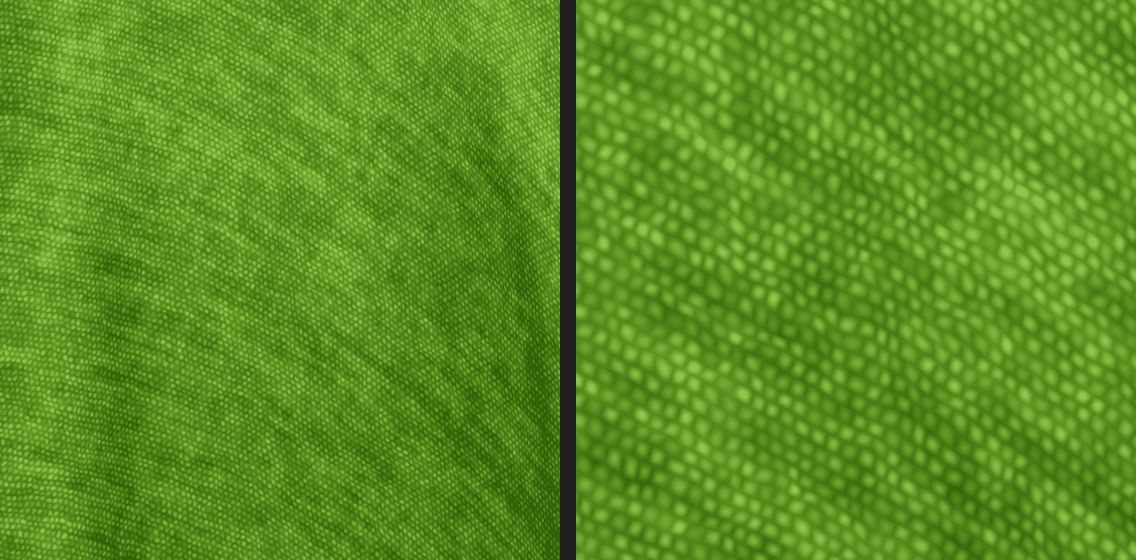
Left, the full canvas; right, a detail of the centre.
This texture is drawn by a WebGL 1 fragment shader. Its source:

```glsl
precision highp float;
// Draped green woven cloth: small staggered oval grains over soft folds.

#define THREADS 90.0         // threads across the canvas
#define GRAIN_RELIEF 1.0     // light grain centres against dark gaps
#define GRAIN_VARIATION 0.85 // random tone of each grain
#define STREAKS 0.6          // tone along the threads
#define MOTTLE 0.45          // cloudy patches a few grains wide
#define FUZZ 0.4             // fine fibre noise
#define FOLD_SHADE 1.05      // strength of the drapery shading
#define WOBBLE 0.5           // irregular grain places, in threads
#define BRIGHTNESS -0.06     // overall tone
#define DARK vec3(0.21, 0.395, 0.035)
#define MIDDLE vec3(0.36, 0.565, 0.12)
#define LIGHT vec3(0.54, 0.75, 0.27)

uniform vec2 u_resolution;

const float PI = 3.14159265;

float hash(vec2 p) {
  return fract(sin(dot(p, vec2(127.1, 311.7))) * 43758.5453);
}

float noise(vec2 p) {
  vec2 i = floor(p);
  vec2 f = fract(p);
  f = f * f * (3.0 - 2.0 * f);
  float low = mix(hash(i), hash(i + vec2(1.0, 0.0)), f.x);
  float high = mix(hash(i + vec2(0.0, 1.0)), hash(i + 1.0), f.x);
  return mix(low, high, f.y);
}

float signedNoise(vec2 p) {
  return noise(p) - 0.5;
}

// Soft ridge of the given width around zero.
float ridge(float distance, float width) {
  float d = distance / width;
  return exp(-d * d);
}

// Horizontal position of the crease on the right.
float creaseX(float y) {
  return 0.985 - 0.19 * y * y;
}

// Bends canvas position into thread coordinates, squeezed inside the folds.
vec2 threadSpace(vec2 p) {
  float x = p.x + 0.035 * smoothstep(0.12, 0.27, p.x);
  float crease = creaseX(p.y);
  x += 0.04 * smoothstep(crease - 0.09, crease + 0.04, p.x);
  float sag = 0.1 * p.x + 0.5 * p.x * p.x;
  vec2 threads = THREADS * vec2(x - 0.35 * p.y, p.y + sag);
  vec2 slow = vec2(signedNoise(p * 9.0), signedNoise(p * 9.0 + 31.0));
  vec2 quick = vec2(signedNoise(p * 55.0 + 7.0), signedNoise(p * 55.0 + 83.0));
  return threads + slow + WOBBLE * quick;
}

// Oval grain with its own tone, in rows shifted by half a grain.
float grainTone(vec2 threads) {
  float row = floor(threads.y);
  threads.x += 0.5 * mod(row, 2.0);
  vec2 cell = floor(threads);
  vec2 profile = max(cos(PI * (fract(threads) - 0.5)), 0.0001);
  float grain = pow(profile.x, 1.2) * pow(profile.y, 1.1);
  return GRAIN_RELIEF * (grain - 0.36) + GRAIN_VARIATION * (hash(cell) - 0.5) * grain;
}

// Broad light and shadow of the drapery.
float foldTone(vec2 p) {
  float lower = 1.0 - smoothstep(0.45, 0.85, p.y);
  float crease = p.x - creaseX(p.y);
  float creaseFade = 1.0 - smoothstep(0.65, 0.95, p.y);
  float tone = 0.35 * (p.y - 0.5) + 0.05;
  tone -= 0.5 * lower * ridge(p.x - 0.21 + 0.02 * p.y, 0.055);
  tone += 0.28 * ridge(p.x - 0.05 - 0.09 * p.y, 0.08);
  tone -= 0.4 * ridge(p.x - 0.1 * p.y + 0.05, 0.05) * smoothstep(0.5, 0.9, p.y);
  tone -= 0.5 * creaseFade * ridge(crease, 0.025);
  tone -= 0.35 * creaseFade * ridge(crease + 0.07, 0.12);
  tone += 0.3 * ridge(crease - 0.1, 0.06);
  tone += 0.18 * ridge(length(p - vec2(0.48, 0.72)), 0.3);
  tone -= 0.15 * ridge(length(p - vec2(0.75, 0.25)), 0.25);
  return tone;
}

void main() {
  vec2 p = gl_FragCoord.xy / u_resolution;
  vec2 threads = threadSpace(p);

  // Weave, then streaks along both threads.
  float tone = BRIGHTNESS + grainTone(threads);
  tone += STREAKS * signedNoise(threads * vec2(0.12, 0.8));
  tone += 0.6 * STREAKS * signedNoise(threads * vec2(0.8, 0.2) + 57.0);

  // Patches, fibres and drapery.
  tone += MOTTLE * signedNoise(threads * vec2(0.3, 0.45) + 13.0);
  tone += FUZZ * signedNoise(p * THREADS * 1.9);
  tone += FOLD_SHADE * foldTone(p);

  tone = clamp(tone, -1.1, 1.15);
  vec3 color = tone < 0.0 ? mix(MIDDLE, DARK, -tone) : mix(MIDDLE, LIGHT, tone);
  gl_FragColor = vec4(color, 1.0);
}
```
